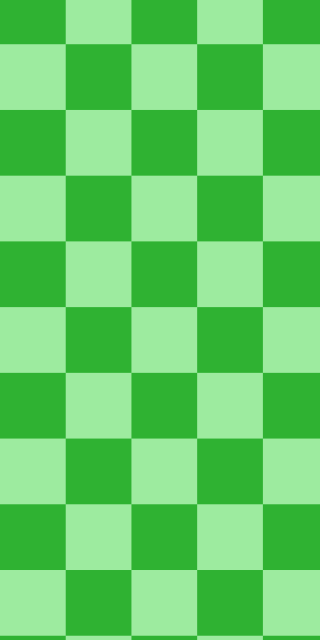
This pattern is drawn by a Shadertoy shader. Its source:

```glsl
// Two-tone green checkerboard of flat square cells, a little under five across.
// A signed triangle wave per axis gives the distance to the nearest cell edge;
// the product of the two smoothed waves picks the tone.

// Square wave of period two cells, in -1..1, with edges one pixel wide.
vec2 smoothSquareWave(vec2 cell, float pixel) {
    vec2 edgeDistance = 0.5 - abs(mod(cell + 0.5, 2.0) - 1.0);
    return clamp(2.0 * edgeDistance / pixel, -1.0, 1.0);
}

void mainImage(out vec4 fragColor, in vec2 fragCoord) {
    const float cellsAcross = 4.869;

    // Cell coordinates: columns start at the left edge, the lowest row is cut off
    float pixel = cellsAcross / iResolution.x;
    vec2 cell = fragCoord * pixel + vec2(0.0, 0.935);

    // Equal signs on both axes give the dark tone
    vec2 wave = smoothSquareWave(cell, pixel);
    float dark = 0.5 + 0.5 * wave.x * wave.y;

    vec3 lightGreen = vec3(0.615, 0.922, 0.624);
    vec3 deepGreen = vec3(0.184, 0.698, 0.196);
    fragColor = vec4(mix(lightGreen, deepGreen, dark), 1.0);
}
```
